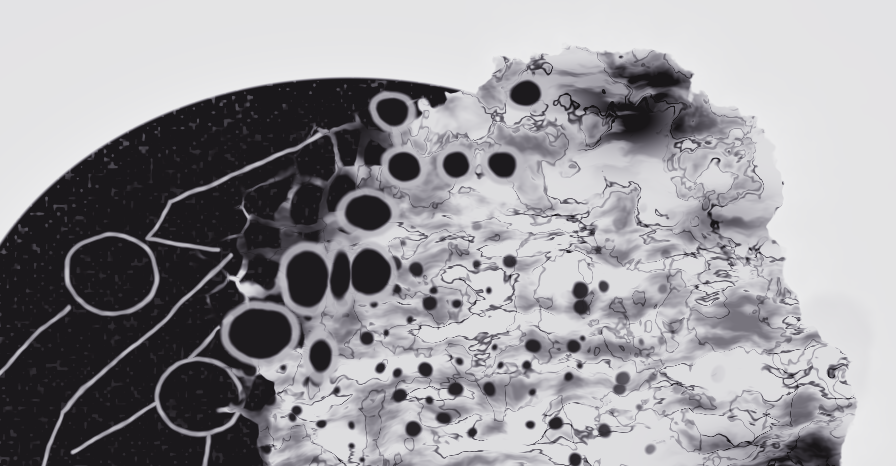
Reproduce this background procedurally as a WebGL 1 fragment shader.

```glsl
precision highp float;
// A stained tissue section: a black fatty dome with pale veins, a web of round
// cells and a pale fibrous mass. Ellipses give the outline, Voronoi walls the
// web, warped noise the fibres; one tone value is coloured at the end.
uniform vec2 u_resolution;

const vec3 INK = vec3(.095, .085, .095);
const vec3 PALE = vec3(.9, .9, .905);
const vec3 MID_TINT = vec3(0., -.025, .09);
const float SOFT = .004;
const float RAGGED = .075;
const float WEB_SCALE = 13.;
const float SPOT_SCALE = 17.;
const float VEIN_WIDTH = .0035;
const float CRACK = .026;

float hash(vec2 p) {
  vec3 q = fract(p.xyx * .1031);
  q += dot(q, q.yzx + 33.33);
  return fract((q.x + q.y) * q.z);
}
vec2 hash2(vec2 p) { return vec2(hash(p), hash(p + 47.3)); }
float noise(vec2 p) {
  vec2 i = floor(p), f = fract(p);
  f *= f * (3. - 2. * f);
  return mix(mix(hash(i), hash(i + vec2(1, 0)), f.x),
             mix(hash(i + vec2(0, 1)), hash(i + 1.), f.x), f.y);
}
float fbm(vec2 p) {
  float sum = 0., amp = .53;
  for (int i = 0; i < 4; i++) {
    sum += amp * noise(p);
    p = mat2(.8, .6, -.6, .8) * p * 2.03 + 11.7;
    amp *= .5;
  }
  return sum;
}

// Shapes: e holds centre and radii, s holds both ends.
float ellipse(vec2 p, vec4 e) { return (length((p - e.xy) / e.zw) - 1.) * min(e.z, e.w); }
float blot(vec2 p, vec4 e) { vec2 v = (p - e.xy) / e.zw; return exp(-dot(v, v)); }
float seg(vec2 p, vec4 s) {
  vec2 u = p - s.xy, v = s.zw - s.xy;
  return length(u - v * clamp(dot(u, v) / dot(v, v), 0., 1.));
}

// x: gap between the two nearest sites, zero on a wall; y: scattered spots.
vec2 cells(vec2 p) {
  float near = 8., second = 8., ink = 0.;
  for (int k = 0; k < 9; k++) {
    float row = floor((float(k) + .5) / 3.);
    vec2 g = floor(p) + vec2(float(k) - 3. * row, row) - 1.;
    float d = length(g + .1 + .8 * hash2(g) - p), r = .34 * hash(g + 9.1) - .06;
    second = min(second, max(near, d));
    near = min(near, d);
    ink = max(ink, smoothstep(.08, -.06, d - r) * step(.08, r));
  }
  return vec2(second - near, ink);
}

float veins(vec2 p) {
  float d = seg(p, vec4(0, .2, .145, .343));
  d = min(d, abs(ellipse(p, vec4(.24, .415, .1, .083))));
  d = min(d, seg(p, vec4(.32, .49, .36, .57)));
  d = min(d, seg(p, vec4(.36, .57, .7, .71)));
  d = min(d, seg(p, vec4(.32, .49, .47, .46)));
  d = min(d, seg(p, vec4(.095, 0, .13, .12)));
  d = min(d, seg(p, vec4(.13, .12, .3, .27)));
  d = min(d, seg(p, vec4(.3, .27, .5, .45)));
  d = min(d, seg(p, vec4(.16, .03, .34, .135)));
  d = min(d, abs(ellipse(p, vec4(.43, .15, .09, .08))));
  d = min(d, seg(p, vec4(.41, .23, .5, .32)));
  return min(d, seg(p, vec4(.45, .07, .44, 0)));
}

// Large open cells that anchor the web.
float lumens(vec2 p) {
  float d = ellipse(p, vec4(.562, .288, .065, .055));
  d = min(d, ellipse(p, vec4(.795, .412, .043, .05)));
  d = min(d, ellipse(p, vec4(.73, .405, .022, .053)));
  d = min(d, ellipse(p, vec4(.66, .4, .045, .06)));
  d = min(d, ellipse(p, vec4(.87, .645, .035, .033)));
  d = min(d, ellipse(p, vec4(.983, .645, .028, .028)));
  d = min(d, ellipse(p, vec4(.845, .757, .033, .03)));
  d = min(d, ellipse(p, vec4(1.13, .8, .033, .028)));
  d = min(d, ellipse(p, vec4(1.083, .645, .03, .025)));
  d = min(d, ellipse(p, vec4(.79, .542, .05, .04)));
  return min(d, ellipse(p, vec4(.688, .237, .023, .035)));
}

// Signed distance to the outline: smooth dome, ragged lobes.
float outline(vec2 p, float rag) {
  float d = ellipse(p, vec4(1.275, .725, .24, .18));
  d = min(d, ellipse(p, vec4(1.15, .76, .13, .13)));
  d = min(d, ellipse(p, vec4(1.525, .6, .165, .165)));
  d = min(d, ellipse(p, vec4(1.05, .25, .675, .5)));
  d = min(d, ellipse(p, vec4(1.61, .12, .22, .24)));
  return min(ellipse(p, vec4(.75, .158, .85, .675)), d + rag);
}

void main() {
  vec2 p = gl_FragCoord.xy / u_resolution.y;
  vec2 warp = vec2(fbm(p * 9.), fbm(p * 9. + 31.)) - .5, q = p + .07 * warp, bent = p + .025 * warp;
  float body = outline(p, RAGGED * (fbm(p * 17.) - .5));
  // Progress from fat (0) through the web to the mass (1).
  float bend = smoothstep(.45, .66, p.y);
  float webX = .5 - .06 * smoothstep(.1, .4, p.y) + .12 * bend + .45 * smoothstep(.7, .83, p.y);
  float massX = mix(mix(.56, .86, smoothstep(0., .42, p.y)), 1.08, bend);
  float zone = clamp((p.x + .22 * warp.x - webX) / (massX - webX), 0., 1.);
  // Fibres, folds, cracks, stains and spots of the mass.
  float upper = smoothstep(.45, .65, p.y + .15 * (p.x - 1.2));
  float fibre = fbm(vec2(q.x * 9. + q.y * 5., q.y * 27. - q.x * 3.));
  float fold = fbm(q * 15. + 5.), grain = mix(fibre, fold, .3 + .5 * upper);
  float mass = .96 - .5 * smoothstep(.46, .75, grain);
  mass -= .65 * smoothstep(.36, .6, fbm(p * 13. + 70.)) * smoothstep(CRACK, 0., abs(grain - .47));
  mass -= .3 * smoothstep(CRACK, 0., abs(fold - .54));
  float stain = blot(p, vec4(1.35, .745, .12, .075)) + .6 * blot(p, vec4(1.28, .83, .2, .035))
    + .6 * blot(p, vec4(1.57, .53, .09, .05)) + .8 * blot(p, vec4(1.66, .02, .14, .06));
  mass -= stain * (.35 + .75 * smoothstep(.35, .6, fibre));
  float spotArea = smoothstep(1.6, 1.2, p.x) * smoothstep(.6, .4, p.y);
  mass = mix(mass, .06, spotArea * cells(SPOT_SCALE * bent).y);
  // Fat with pale flecks and veins.
  float tone = .01 + smoothstep(.72, .95, noise(p * 120.)) * (.1 + .2 * smoothstep(-.12, 0., body));
  float vein = smoothstep(VEIN_WIDTH + SOFT, VEIN_WIDTH - .002, veins(bent));
  tone = max(tone, vein * (.6 + .25 * noise(p * 60.)));
  // Walls thicken until they merge into the mass.
  float reach = .04 + 1.1 * zone * zone;
  float wall = smoothstep(reach + .1, reach - .04, cells(q * WEB_SCALE).x) * smoothstep(0., .2, zone);
  wall = max(wall, smoothstep(.85, 1., zone));
  float swirl = smoothstep(.3, .68, fbm(q * vec2(10, 16) + 20.));
  tone = mix(tone, mass * mix(swirl, 1., zone * zone), wall);
  float lumen = lumens(bent);
  tone = mix(tone, .8, .85 * smoothstep(.013, .004, abs(lumen - .006)));
  tone = mix(tone, .02, smoothstep(SOFT, -SOFT, lumen));
  // Lit slide with a halo and a ghost by the lower lobe.
  float slide = .99 + .035 * exp(-18. * max(body, 0.));
  slide -= .035 * smoothstep(.02, -.01, ellipse(p, vec4(1.78, .25, .09, .13)) + .05 * warp.x);
  tone = mix(slide, clamp(tone, 0., 1.), smoothstep(SOFT, -SOFT, body));
  gl_FragColor = vec4(mix(INK, PALE, tone) + MID_TINT * max(tone * (1. - tone), 0.), 1.);
}
```
